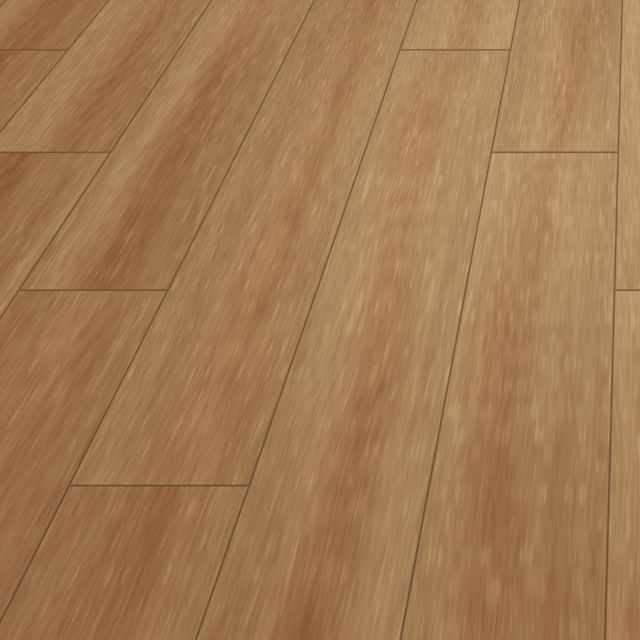
Give the GLSL for this texture, as a Shadertoy shader.

```glsl
const vec2  VANISH       = vec2(1.0, 2.008); // where the long seams meet
const float PLANK_WIDTH  = 0.1592;
const float PLANK_LENGTH = 0.4732;
const float LANE_SHIFT   = 0.171;
const float FIRST_JOINT  = 0.566;
const float STAGGER      = 0.25;             // joint offset from lane to lane
const float SEAM_WIDTH   = 0.0008;
const float SEAM_DEPTH   = 0.78;

const vec3 DARK_WOOD  = vec3(0.56, 0.39, 0.245);
const vec3 LIGHT_WOOD = vec3(0.73, 0.595, 0.42);
const vec3 RUST_TINT  = vec3(0.014, -0.010, -0.010);
const vec3 SEAM_COLOR = vec3(0.37, 0.26, 0.17);

const vec2  GLOW_CENTER = vec2(0.86, 0.76);
const vec2  GLOW_SIZE   = vec2(0.50, 0.48);
const float BASE_TONE   = 0.29;
const float GLOW        = 0.62;
const float HEART_DARK  = 0.30;
const float BROAD       = 0.36;
const float STREAK      = 0.22;
const float COARSE      = 0.16;
const float FIBRE       = 0.30;
const float RINGS       = 0.06;
const float FLECK       = 0.26;

float hash(vec2 p) {
    return fract(sin(dot(p, vec2(127.1, 311.7))) * 43758.5453);
}

float noise(vec2 p) {
    vec2 i = floor(p), f = fract(p);
    f = f * f * (3.0 - 2.0 * f);
    return mix(mix(hash(i), hash(i + vec2(1, 0)), f.x),
               mix(hash(i + vec2(0, 1)), hash(i + vec2(1, 1)), f.x), f.y);
}

// Dark heartwood band that wanders along the plank
float heartwood(vec2 p, float seed) {
    float center = mix(0.35, 0.62, seed) + 0.3 * (noise(vec2(p.y * 3.0, seed * 91.0)) - 0.5);
    float width = mix(0.12, 0.24, noise(vec2(p.y * 4.0, seed * 53.0)));
    float d = (p.x - center) / width;
    return exp(-d * d) * mix(0.4, 1.0, noise(vec2(p.y * 5.0, seed * 37.0)));
}

// Wood tone, p runs across (x) and along (y) one plank
float woodGrain(vec2 p, float seed, float heart) {
    vec2 q = p + seed * vec2(19.0, 31.0);
    q.x += 0.04 * (noise(q * vec2(2.0, 6.0)) - 0.5);
    float field = noise(q * vec2(2.6, 3.0));
    float tone = BROAD * (noise(q * vec2(3.0, 1.6) + 7.0) - 0.5);
    tone += STREAK * (noise(q * vec2(13.0, 3.0)) - 0.5);
    tone += COARSE * (noise(q * vec2(38.0, 16.0)) - 0.5);
    tone += FIBRE * (noise(q * vec2(85.0, 46.0)) - 0.5);
    tone += RINGS * sin(field * 46.0) * (0.4 + heart);
    tone += FLECK * smoothstep(0.68, 0.92, noise(q * vec2(74.0, 32.0) + 43.0));
    return tone - HEART_DARK * heart;
}

void mainImage(out vec4 fragColor, in vec2 fragCoord) {
    vec2 uv = fragCoord / iResolution.xy;
    float pixel = 1.0 / iResolution.y;

    // Perspective floor coordinates
    float nearness = VANISH.y - uv.y;
    float slope = (uv.x - VANISH.x) / nearness;
    float lane = slope / PLANK_WIDTH + LANE_SHIFT;
    float laneId = floor(lane);
    float along = (1.0 / nearness - FIRST_JOINT) / PLANK_LENGTH + (laneId + 3.0) * STAGGER;
    vec2 p = vec2(lane - laneId, fract(along));
    float seed = hash(vec2(laneId, floor(along)) + 3.7);

    // Wood under a soft glow
    vec2 g = (uv - GLOW_CENTER) / GLOW_SIZE;
    float heart = heartwood(p, seed);
    float tone = BASE_TONE + GLOW * exp(-dot(g, g)) + 0.06 * (seed - 0.5);
    tone += woodGrain(p, seed, heart);
    vec3 color = mix(DARK_WOOD, LIGHT_WOOD, clamp(tone, -0.2, 1.15)) + RUST_TINT * heart;

    // Seams, measured on the canvas
    vec2 edge = min(p, 1.0 - p);
    float side = edge.x * PLANK_WIDTH * nearness * inversesqrt(1.0 + slope * slope);
    float end = edge.y * PLANK_LENGTH * nearness * nearness;
    float gap = min(side, end);
    float halfWidth = SEAM_WIDTH * nearness;
    color += 0.015 * (1.0 - smoothstep(halfWidth, halfWidth * 5.0, gap));
    float seam = 1.0 - smoothstep(halfWidth - pixel, halfWidth + 1.2 * pixel, gap);
    color = mix(color, SEAM_COLOR, seam * SEAM_DEPTH);

    fragColor = vec4(color, 1.0);
}
```
